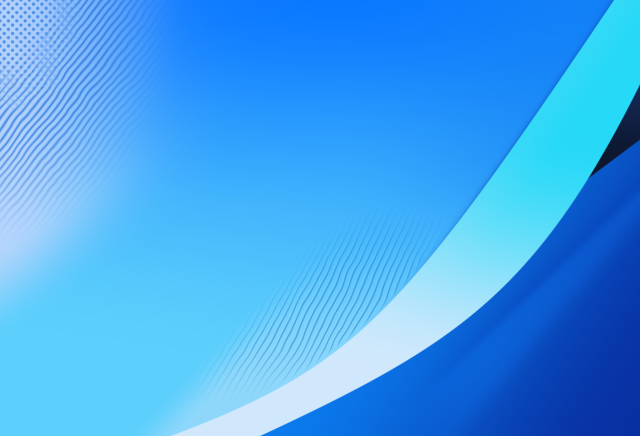
Write a Shadertoy shader that draws this background.

```glsl
// Blue gradient with a curved cyan ribbon, folded navy panels and fine rippled lines.

#define RIBBON_TOP vec3(0.15, 0.85, 0.97)
#define RIBBON_LOW vec3(0.82, 0.91, 0.99)
#define SKY_HIGH vec3(0.04, 0.47, 1.00)
#define SKY_MID vec3(0.23, 0.68, 0.99)
#define SKY_LOW vec3(0.36, 0.81, 0.99)
#define PALE vec3(0.74, 0.84, 0.99)
#define PANEL_LIGHT vec3(0.04, 0.48, 0.93)
#define PANEL_DEEP vec3(0.03, 0.19, 0.64)
#define NAVY vec3(0.05, 0.09, 0.18)
#define INK vec3(0.10, 0.42, 0.84)
#define CORNER_PITCH 0.0136
#define PATCH_PITCH 0.0150

float hash(vec2 cell) {
    vec3 q = fract(cell.xyx * 0.1031);
    q += dot(q, q.yzx + 33.33);
    return fract((q.x + q.y) * q.z);
}

float noise(vec2 p) {
    vec2 cell = floor(p), f = fract(p);
    f = f * f * (3.0 - 2.0 * f);
    float low = mix(hash(cell), hash(cell + vec2(1, 0)), f.x);
    float high = mix(hash(cell + vec2(0, 1)), hash(cell + vec2(1, 1)), f.x);
    return mix(low, high, f.y);
}

// A line that bends smoothly to a steeper slope around the given centre
float bentEdge(float x, float start, float slope, float centre, float width, float gain) {
    return slope * (x - start) + gain * width * log(1.0 + exp((x - centre) / width));
}

// Antialiased step: 1 where d is positive
float fill(float d) {
    float w = fwidth(d) + 1e-5;
    return smoothstep(-0.6 * w, 0.6 * w, d);
}

// Wavy parallel strokes, u measured across them
float strokes(float u, float pitch, float thickness) {
    float d = abs(fract(u / pitch) - 0.5);
    float soft = 1.2 / (iResolution.y * pitch);
    return 1.0 - smoothstep(thickness - 0.5 * soft, thickness + soft, d);
}

vec3 background(vec2 uv) {
    float height = uv.y + 0.22 * (uv.x - 0.4);
    vec3 col = mix(SKY_LOW, SKY_MID, smoothstep(0.16, 0.70, height));
    col = mix(col, SKY_HIGH, smoothstep(0.52, 1.06, uv.y + 0.04 * uv.x));
    // Deeper blue towards the right, beside the ribbon
    float right = smoothstep(0.52, 0.92, uv.x) * smoothstep(0.35, 0.65, uv.y);
    col = mix(col, vec3(0.09, 0.52, 0.95), 0.6 * right);
    // Pale glow along the left side
    float glow = exp(-pow(uv.x / 0.18, 2.0)) * smoothstep(-0.06, 0.18, uv.y - 0.27 - 0.95 * uv.x);
    return mix(col, PALE, 0.92 * glow);
}

vec3 cornerTexture(vec3 col, vec2 uv, vec2 p) {
    float reach = length(vec2(uv.x / 0.28, (1.0 - uv.y) / 0.55));
    float mask = 1.0 - smoothstep(0.55, 1.03, reach);
    float warp = 0.012 * noise(p * 12.0) + 0.003 * noise(p * 44.0);
    float lines = strokes(dot(p, vec2(0.78, -0.62)) + warp, CORNER_PITCH, 0.14);
    // Halftone dots replace the lines close to the corner
    vec2 grid = mat2(0.7071, 0.7071, -0.7071, 0.7071) * p / CORNER_PITCH;
    float soft = 0.8 / (iResolution.y * CORNER_PITCH);
    float dots = 1.0 - smoothstep(0.27 - soft, 0.27 + soft, length(fract(grid) - 0.5));
    float toLines = smoothstep(0.25, 0.55, reach + 0.12 * noise(p * 25.0));
    col = mix(col, PALE, 0.22 * mask);
    return mix(col, INK, 0.62 * mask * mix(dots, lines, toLines));
}

vec3 patchTexture(vec3 col, vec2 uv, vec2 p, float aboveRibbon) {
    // Slanted veil, bounded by a soft diagonal on its upper left
    float side = uv.y - 0.10 - 1.55 * (uv.x - 0.29);
    float mask = 1.0 - smoothstep(-0.09, 0.05, side);
    mask *= 1.0 - smoothstep(0.36, 0.56, uv.y);
    mask *= 1.0 - smoothstep(0.60, 0.74, uv.x);
    float veil = mask * (1.0 - smoothstep(0.10, 0.48, uv.y));
    col = mix(col, vec3(0.64, 0.86, 0.98), 0.70 * veil);
    float warp = 0.014 * noise(p * 10.0) + 0.004 * noise(p * 32.0);
    float u = p.x * 0.86 - p.y * 0.48 + 0.30 * (p.x - 0.8) * p.y + warp;
    float lines = strokes(u, PATCH_PITCH, 0.05);
    float light = strokes(u + 0.3 * PATCH_PITCH, PATCH_PITCH, 0.10);
    mask *= smoothstep(0.06, 0.25, uv.y) * smoothstep(0.0, 0.02, aboveRibbon);
    col = mix(col, PALE, 0.12 * mask * light);
    return mix(col, vec3(0.10, 0.48, 0.78), 0.60 * mask * lines);
}

vec3 panels(vec2 uv) {
    float depth = smoothstep(0.0, 0.60, (uv.x - 0.45) * 1.05 - (uv.y - 0.10) * 0.45);
    vec3 col = mix(PANEL_LIGHT, PANEL_DEEP, depth);
    // A dark crease, with a lighter fold below it
    float crease = uv.y - 0.57 - 1.39 * (uv.x - 1.0);
    float shade = exp(-abs(crease) * 40.0) * smoothstep(0.62, 0.85, uv.x);
    col = mix(col, vec3(0.02, 0.25, 0.72), 0.45 * shade);
    float fold = uv.y - 0.50 - 1.75 * (uv.x - 1.0);
    float sheen = smoothstep(-0.05, 0.05, fold) * (1.0 - smoothstep(-0.03, 0.02, crease));
    col += vec3(0.01, 0.05, 0.06) * sheen * smoothstep(0.60, 0.80, uv.x);
    // Dark wedge beside the ribbon
    float wedge = uv.y - 0.594 - 1.10 * (uv.x - 0.922);
    vec3 dark = mix(NAVY, vec3(0.08, 0.16, 0.34), smoothstep(0.62, 0.82, uv.y));
    return mix(col, dark, fill(wedge));
}

void mainImage(out vec4 fragColor, in vec2 fragCoord) {
    vec2 uv = fragCoord / iResolution.xy;
    vec2 p = fragCoord / iResolution.y;
    float upper = bentEdge(uv.x, 0.277, 0.5, 0.573, 0.09, 1.7) - uv.y;
    float lower = bentEdge(uv.x, 0.412, 0.65, 0.918, 0.11, 3.4) - uv.y;

    vec3 col = cornerTexture(background(uv), uv, p);
    col = patchTexture(col, uv, p, -upper);
    // Thin shadow where the ribbon meets the background
    float shadow = exp(-abs(upper) * 130.0) * smoothstep(0.2, 0.7, uv.y);
    col = mix(col, vec3(0.05, 0.32, 0.75), 0.65 * shadow);

    float along = smoothstep(0.10, 0.76, uv.y + 0.35 * (uv.x - 0.72));
    vec3 ribbon = mix(RIBBON_LOW, RIBBON_TOP, along);
    ribbon.r += 0.05 * smoothstep(0.16, 0.0, upper) * along;
    col = mix(col, ribbon, fill(upper));
    col = mix(col, panels(uv), fill(lower));
    fragColor = vec4(clamp(col, 0.0, 1.0), 1.0);
}
```
